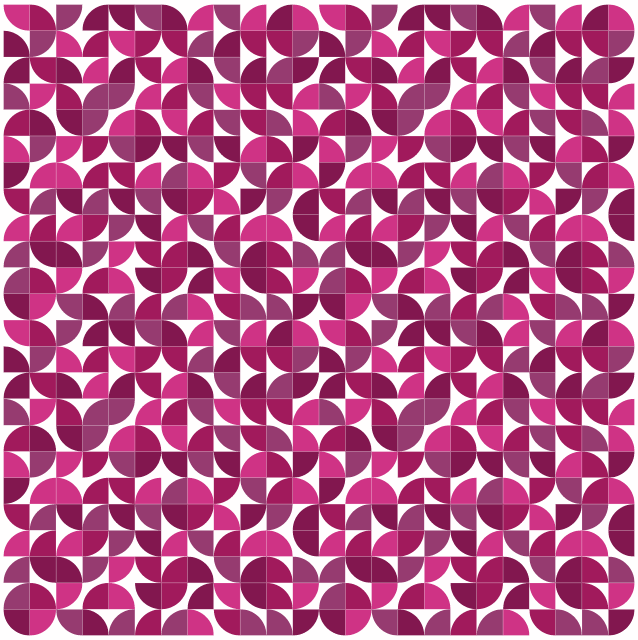
This pattern is drawn by a Shadertoy shader. Its source:

```glsl
// Random quarter discs on a square grid, in four berry tones, as a 12-cell tile repeated 2 x 2.

const float CELLS = 24.0;         // cells across and down
const float TILE = 12.0;          // cells per repeat
const float GRID_SIZE = 0.989;    // grid side relative to the short canvas side
const float SEAM_HALF = 0.006;    // half width of the pale seam, in cells
const int SAMPLES = 4;            // antialiasing samples per axis
const uint SEED = 37u;

const vec3 PAPER = vec3(1.0, 0.995, 0.995);
const vec3 TONES[4] = vec3[4](
    vec3(0.51, 0.09, 0.31),       // plum
    vec3(0.63, 0.10, 0.36),       // crimson
    vec3(0.81, 0.20, 0.52),       // pink
    vec3(0.59, 0.23, 0.44));      // mauve

// Two-cell blocks of the tile whose quarters close into a full disc
const vec2 DISC_BLOCKS[4] = vec2[4](
    vec2(0.0, 0.0), vec2(2.0, 3.0), vec2(3.0, 2.0), vec2(5.0, 5.0));

float hash(vec2 cell, uint salt) {
    uint h = uint(cell.x) * 73856093u ^ uint(cell.y) * 19349663u ^ (salt + SEED) * 83492791u;
    h = (h ^ (h >> 16)) * 0x7feb352du;
    h = (h ^ (h >> 15)) * 0x846ca68bu;
    h ^= h >> 16;
    return float(h >> 8) / 16777216.0;
}

// Rank the cell within its 2 x 2 block, so each block uses all four tones once
vec3 cellTone(vec2 cell, vec2 block) {
    float own = hash(cell, 1u);
    int rank = 0;
    for (int i = 0; i < 4; i++) {
        vec2 sibling = 2.0 * block + vec2(i & 1, i >> 1);
        if (hash(sibling, 1u) < own) rank++;
    }
    return TONES[rank];
}

// Corner of the unit cell on which its quarter disc is centred
vec2 discCorner(vec2 cell, vec2 block) {
    for (int i = 0; i < 4; i++) {
        if (block == DISC_BLOCKS[i]) return 1.0 - mod(cell, 2.0);
    }
    int turn = int(hash(cell, 2u) * 4.0);
    return vec2(turn & 1, turn >> 1);
}

vec3 pattern(vec2 g) {
    if (any(lessThan(g, vec2(0.0))) || any(greaterThanEqual(g, vec2(CELLS)))) return PAPER;
    vec2 cell = mod(floor(g), TILE);
    vec2 block = floor(cell / 2.0);
    float d = distance(fract(g), discCorner(cell, block)) - 1.0;
    return d < 0.0 ? cellTone(cell, block) : PAPER;
}

// Share of a pixel covered by the seams between cells
float seamCoverage(vec2 g, float pixel) {
    vec2 d = abs(fract(g + 0.5) - 0.5);
    vec2 span = min(d + 0.5 * pixel, SEAM_HALF) - max(d - 0.5 * pixel, -SEAM_HALF);
    vec2 cover = clamp(span / pixel, 0.0, 1.0);
    return max(cover.x, cover.y);
}

void mainImage(out vec4 fragColor, in vec2 fragCoord) {
    float pixel = CELLS / (GRID_SIZE * min(iResolution.x, iResolution.y));
    vec2 g = (fragCoord - 0.5 * iResolution.xy) * pixel + 0.5 * CELLS;

    // Average sub-pixel samples for smooth arcs and straight edges
    vec3 color = vec3(0.0);
    for (int j = 0; j < SAMPLES; j++) {
        for (int i = 0; i < SAMPLES; i++) {
            vec2 offset = (vec2(i, j) + 0.5) / float(SAMPLES) - 0.5;
            color += pattern(g + offset * pixel);
        }
    }
    color /= float(SAMPLES * SAMPLES);

    color = mix(color, PAPER, seamCoverage(g, pixel));
    fragColor = vec4(color, 1.0);
}
```
